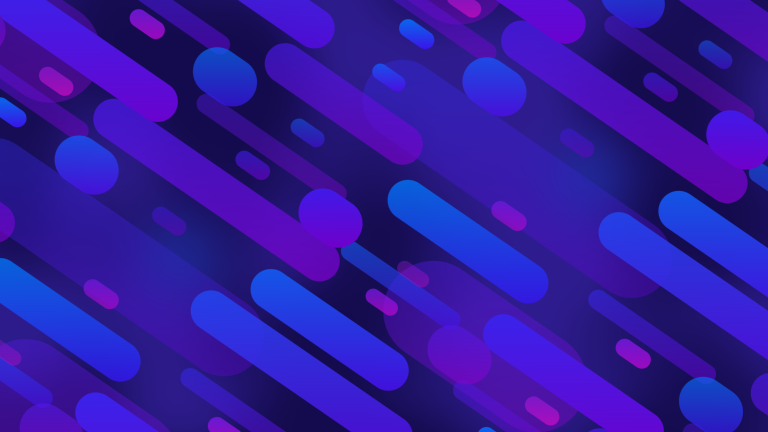
This background is drawn by a Shadertoy shader. Its source:

```glsl
// Slanted neon capsules in blue, violet and magenta drifting over a glowing indigo backdrop.

const mat2 CELL_BASIS = mat2(0.944, 0.181, -0.181, 0.944); // tilted square repeat
const vec2 CELL_ORIGIN = vec2(-0.174, 0.092);
const vec2 AXIS = vec2(0.823, -0.568);                     // long direction of capsules
const float GOLDEN = 0.618;

// Ranges hold the values at both ends of a per-capsule random choice.
struct Layer {
    int count;
    float lanes;
    float laneOffset;
    float shift;       // start along the lane, in cells
    float seed;
    vec2 halfLength;
    vec2 radius;
    vec2 hue;          // 0 blue, 0.5 violet, 1 magenta
    vec2 opacity;
};

vec2 randomGradient(vec2 corner) {
    float angle = 6.2832 * fract(sin(dot(corner, vec2(127.1, 311.7))) * 4375.85);
    return vec2(cos(angle), sin(angle));
}

float gradientNoise(vec2 p) {
    vec2 i = floor(p), f = fract(p);
    vec2 u = f * f * f * (f * (f * 6.0 - 15.0) + 10.0);
    vec2 e = vec2(0.0, 1.0);
    float a = dot(randomGradient(i), f);
    float b = dot(randomGradient(i + e.yx), f - e.yx);
    float c = dot(randomGradient(i + e.xy), f - e.xy);
    float d = dot(randomGradient(i + e.yy), f - e.yy);
    return mix(mix(a, b, u.x), mix(c, d, u.x), u.y);
}

float capsuleDistance(vec2 p, float halfLength, float radius) {
    float along = clamp(dot(p, AXIS), -halfLength, halfLength);
    return length(p - AXIS * along) - radius;
}

vec3 threeStops(vec3 a, vec3 b, vec3 c, float t) {
    return mix(mix(a, b, clamp(t * 2.0, 0.0, 1.0)), c, clamp(t * 2.0 - 1.0, 0.0, 1.0));
}

// Each hue runs from a cooler top to a warmer bottom.
vec3 neonGradient(float hue, float fall) {
    vec3 top = threeStops(vec3(0.0, 0.46, 0.95), vec3(0.25, 0.10, 0.92), vec3(0.58, 0.10, 0.85), hue);
    vec3 bottom = threeStops(vec3(0.20, 0.09, 0.95), vec3(0.44, 0.0, 0.80), vec3(0.85, 0.05, 0.80), hue);
    return mix(top, bottom, fall);
}

// Offset on the canvas from the nearest repeat of a point given in cells.
vec2 nearestOffset(vec2 cell, vec2 point) {
    vec2 d = cell - point;
    return CELL_BASIS * (d - round(d));
}

// Lanes follow the cell diagonal; golden steps stagger the capsules along them.
vec3 paintLayer(vec3 color, vec2 cell, float edge, Layer layer) {
    for (int k = 0; k < layer.count; k++) {
        float i = float(k);
        float lane = (i + layer.laneOffset + 0.1 * sin(i * 2.4)) / layer.lanes;
        float along = layer.shift + i * GOLDEN;
        vec2 d = nearestOffset(cell, vec2(lane + along, -along));

        float sizePick = pow(fract(i * 0.732 + layer.seed), 4.0);
        float huePick = smoothstep(0.0, 0.6, fract(i * GOLDEN + layer.seed));
        float opacityPick = fract(i * 0.414 + layer.seed);
        float halfLength = mix(layer.halfLength.x, layer.halfLength.y, sizePick);
        float radius = mix(layer.radius.x, layer.radius.y, sizePick);
        float hue = mix(layer.hue.x, layer.hue.y, huePick);
        float opacity = mix(layer.opacity.x, layer.opacity.y, opacityPick);

        float fall = clamp(0.5 - 0.5 * d.y / (halfLength * -AXIS.y + radius), 0.0, 1.0);
        float cover = smoothstep(edge, -edge, capsuleDistance(d, halfLength, radius));
        color = mix(color, neonGradient(hue, fall), cover * opacity);
    }
    return color;
}

vec3 backdrop(vec2 p) {
    float haze = gradientNoise(p * 2.3 + 3.7) + 0.3 * gradientNoise(p * 4.1 + 9.2);
    return mix(vec3(0.08, 0.045, 0.31), vec3(0.18, 0.11, 0.56), smoothstep(-0.35, 0.45, haze));
}

void mainImage(out vec4 fragColor, in vec2 fragCoord) {
    vec2 p = fragCoord / iResolution.y;
    vec2 cell = inverse(CELL_BASIS) * p - CELL_ORIGIN;
    float edge = 0.75 / iResolution.y;

    Layer broad = Layer(2, 2.0, 0.5, 0.11, 0.2, vec2(0.145, 0.38), vec2(0.116, 0.085), vec2(0.7, 0.4), vec2(0.42, 0.34));
    Layer thin = Layer(4, 6.0, 0.5, 0.309, 0.5, vec2(0.14, 0.19), vec2(0.023), vec2(0.1, 0.6), vec2(0.3, 0.65));
    Layer bars = Layer(6, 6.0, 0.0, 0.0, 0.2, vec2(0.165, 0.33), vec2(0.047), vec2(0.0, 0.55), vec2(1.0, 0.6));
    Layer blobs = Layer(4, 6.0, 0.0, 0.5, 0.2, vec2(0.022), vec2(0.056), vec2(0.05, 0.6), vec2(1.0, 0.35));
    Layer pellets = Layer(6, 6.0, 0.0, 0.34, 0.1, vec2(0.024), vec2(0.021, 0.014), vec2(0.0, 0.8), vec2(1.0, 0.6));
    Layer faintPellets = Layer(4, 6.0, 0.0, 0.67, 0.3, vec2(0.024), vec2(0.02, 0.012), vec2(0.0, 1.0), vec2(0.3, 0.8));

    // Back to front, with a soft azure glow above the broad shapes
    vec3 color = paintLayer(backdrop(p), cell, edge, broad);
    vec2 glowOffset = nearestOffset(cell, vec2(0.682, 0.238));
    color = mix(color, vec3(0.08, 0.22, 0.68), 0.4 * exp(-90.0 * dot(glowOffset, glowOffset)));
    color = paintLayer(color, cell, edge, thin);
    color = paintLayer(color, cell, edge, bars);
    color = paintLayer(color, cell, edge, blobs);
    color = paintLayer(color, cell, edge, pellets);
    color = paintLayer(color, cell, edge, faintPellets);
    fragColor = vec4(color, 1.0);
}
```
